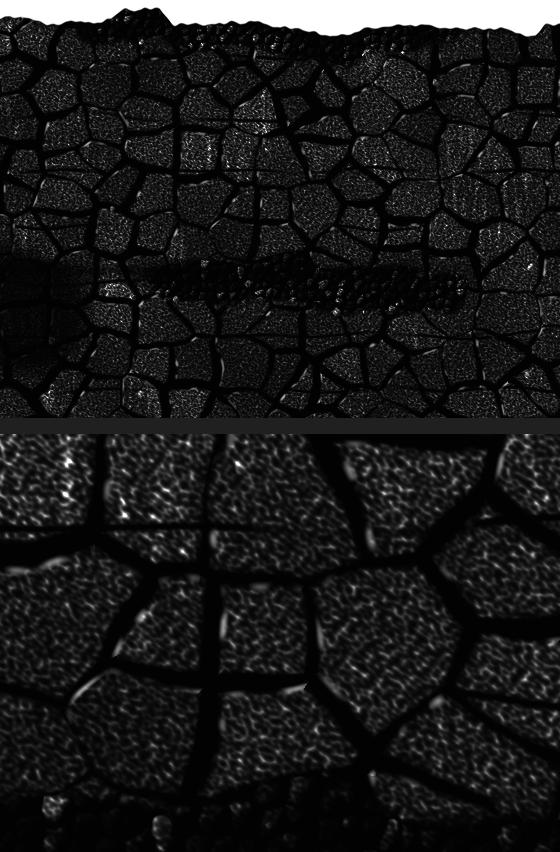
Top, the full canvas; bottom, a detail of the centre.
This texture is drawn by a WebGL 2 fragment shader. Its source:

```glsl
#version 300 es
precision highp float;

uniform vec2 u_resolution;
out vec4 fragColor;

struct Cell { float edge; vec2 normal; vec2 offset; vec2 id; };

vec2 hash2(vec2 p) {
    vec3 q = fract(p.xyx * vec3(0.1031, 0.1030, 0.0973));
    q += dot(q, q.yzx + 33.33);
    return fract((q.xx + q.yz) * q.zy);
}

float corner(vec2 cell, vec2 toPoint) {
    float angle = 6.2832 * hash2(cell).x;
    return dot(vec2(cos(angle), sin(angle)), toPoint);
}

// Gradient noise, about -0.7 to 0.7
float noise(vec2 p) {
    vec2 i = floor(p), f = fract(p);
    vec2 u = f * f * f * (f * (f * 6.0 - 15.0) + 10.0);
    vec2 e = vec2(1.0, 0.0);
    return mix(mix(corner(i, f), corner(i + e, f - e), u.x),
               mix(corner(i + e.yx, f - e.yx), corner(i + 1.0, f - 1.0), u.x), u.y);
}

// Voronoi cell with the distance and outward direction of its closest border
Cell voronoi(vec2 p) {
    vec2 base = floor(p);
    Cell c = Cell(8.0, vec2(0.0), vec2(0.0), base);
    float nearest = 8.0;
    for (int y = -1; y <= 1; y++)
    for (int x = -1; x <= 1; x++) {
        vec2 id = base + vec2(x, y);
        vec2 r = id + 0.08 + 0.84 * hash2(id) - p;
        if (dot(r, r) < nearest) { nearest = dot(r, r); c.offset = -r; c.id = id; }
    }
    for (int y = -2; y <= 2; y++)
    for (int x = -2; x <= 2; x++) {
        if (x == 0 && y == 0) continue;
        vec2 id = c.id + vec2(x, y);
        vec2 r = id + 0.08 + 0.84 * hash2(id) - p;
        vec2 n = normalize(r + c.offset);
        float d = dot(0.5 * (r - c.offset), n);
        if (d < c.edge) { c.edge = d; c.normal = n; }
    }
    return c;
}

float skyline(float x) {
    float h = 0.94 + 0.042 * smoothstep(0.17, 0.37, x) * (1.0 - smoothstep(0.38, 0.42, x));
    h -= 0.028 * exp(-pow((x - 0.8) / 0.06, 2.0));
    h -= 0.02 * smoothstep(1.05, 1.25, x) * (1.0 - smoothstep(1.28, 1.31, x));
    h += 0.013 * (1.0 - smoothstep(0.08, 0.16, x));
    return h + 0.016 * noise(vec2(x * 15.0, 0.4)) + 0.009 * noise(vec2(x * 48.0, 5.4));
}

// Sparse lumpy stones, lit from the upper left
float pebbles(vec2 p, float density) {
    vec2 id = floor(p), h = hash2(id + 71.0), k = hash2(id + 19.0);
    vec2 d = fract(p) - (0.25 + 0.5 * h);
    float radius = 0.05 + 0.13 * k.x * k.x;
    float r = length(d * vec2(1.1, 0.9)) + 0.05 * noise(p * 7.0);
    float lit = smoothstep(-0.6, 1.0, dot(d / radius, vec2(-0.8, 0.5)));
    return step(k.y, density) * (1.0 - smoothstep(radius - 0.04, radius, r)) * (0.15 + 0.85 * lit);
}

void main() {
    vec2 p = gl_FragCoord.xy / u_resolution.y;
    float depth = skyline(p.x) - p.y;
    vec2 lightDir = vec2(-0.8, 0.6);

    // Fine slanted grain
    vec2 slant = mat2(0.8, 0.6, -0.6, 0.8) * p;
    float grain = noise(slant * vec2(165.0, 255.0)) + 0.5 * noise(p * 131.0);
    float sparkle = exp(2.8 * grain);

    // Cracked slabs
    vec2 warped = p + 0.014 * vec2(noise(p * 14.0), noise(p * 14.0 + 40.0));
    Cell slab = voronoi(warped * vec2(9.5, 10.5));
    vec2 trait = hash2(slab.id + 7.0);
    float width = 0.045 + 0.12 * noise(p * 6.0);
    float body = smoothstep(width, width + 0.07, slab.edge);
    float tone = (0.055 + 0.04 * trait.x) * (1.0 + 0.7 * noise(p * 5.0 + 3.0));
    tone *= 1.0 + 3.0 * smoothstep(0.65, 0.8, trait.y) * max(noise(slant.yx * 0.0 + p * vec2(75.0, 11.0)), 0.0);
    float light = tone * body * sparkle;

    // Broken horizontal joints
    float joint = abs(fract(p.y * 7.6 + 0.2 * noise(p * 5.0 + 17.0)) - 0.5) / 7.6;
    light *= mix(1.0, smoothstep(0.001, 0.006, joint), smoothstep(-0.1, 0.2, noise(p * 4.0 + 9.0)));

    // Glinting slab rims
    float rim = 1.0 - smoothstep(0.0, 0.045, abs(slab.edge - width - 0.03));
    light += 0.65 * rim * max(dot(slab.normal, lightDir), 0.0) * smoothstep(0.0, 0.45, noise(p * 42.0));

    // Rubble under the skyline and in a lower band
    float span = smoothstep(0.12, 0.22, p.x) * (1.0 - smoothstep(1.05, 1.18, p.x));
    float lower = exp(-pow((p.y - 0.32 + 0.05 * (p.x - 0.7)) / 0.065, 2.0)) * smoothstep(0.28, 0.45, p.x);
    float zone = span * max(exp(-pow(depth / 0.075, 2.0)), lower);
    float rubble = smoothstep(0.4, 0.62, zone + 0.55 * noise(p * 8.0 + 21.0));
    Cell chip = voronoi((p + 0.004 * noise(p * 50.0)) * 46.0);
    float chipTone = hash2(chip.id).y;
    float facet = smoothstep(-0.25, 0.5, dot(chip.offset, lightDir)) * smoothstep(0.03, 0.2, chip.edge);
    float chips = (0.015 + 0.36 * chipTone * chipTone * chipTone) * facet * sparkle;
    light = mix(light, chips, rubble);
    light += pebbles(p * 13.0, 0.09 + 0.2 * rubble) * (0.28 + 0.3 * sparkle);

    // Soot
    float soot = 1.0 - smoothstep(0.7, 1.2, length((p - vec2(0.03, 0.25)) / vec2(0.19, 0.17)) + 0.35 * noise(p * 7.0));
    float band = exp(-pow((p.y - 0.35 - 0.02 * noise(p * 5.0)) / 0.018, 2.0)) * (1.0 - smoothstep(0.9, 1.2, p.x));
    light *= (1.0 - 0.82 * soot) * (1.0 - 0.7 * band);
    light *= 0.35 + 0.65 * smoothstep(0.0, 0.02, depth);

    // Open sky
    float pixel = 1.0 / u_resolution.y;
    light = mix(min(light + 0.008, 1.0), 1.0, smoothstep(-pixel, pixel, -depth));
    fragColor = vec4(vec3(light), 1.0);
}
```
